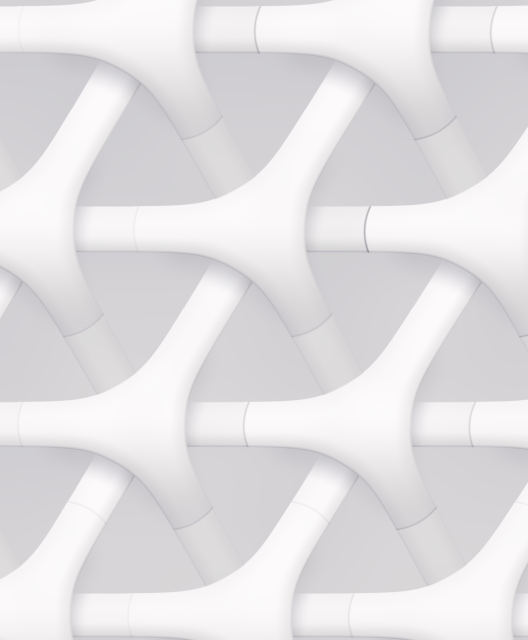
A WebGL 2 fragment shader for this pattern:

```glsl
#version 300 es
precision highp float;
uniform vec2 u_resolution;
out vec4 outColor;

const float ROW_STEP = 0.866;
const float ARM_HALF_WIDTH = 0.1;
const float ARM_LENGTH = 0.95;
const vec2 LEFT_ARM = vec2(-1.0, 0.0);
const vec2 UPPER_ARM = vec2(0.5, 0.866);
const vec2 LOWER_ARM = vec2(0.5, -0.866);
const vec2 TO_LIGHT = vec2(-0.42, 0.91);

float hash(vec2 p) {
  return fract(sin(dot(p, vec2(127.1, 311.7))) * 43758.5);
}

float noise(vec2 p) {
  vec2 i = floor(p), f = fract(p);
  f = f * f * (3.0 - 2.0 * f);
  return mix(mix(hash(i), hash(i + vec2(1, 0)), f.x),
             mix(hash(i + vec2(0, 1)), hash(i + vec2(1, 1)), f.x), f.y);
}

float armDistance(vec2 p, vec2 dir) {
  return length(p - dir * clamp(dot(p, dir), 0.0, ARM_LENGTH)) - ARM_HALF_WIDTH;
}

// Three arms joined by a smooth exponential union
float tripod(vec2 p, float blend) {
  float sum = exp(-armDistance(p, LEFT_ARM) / blend)
            + exp(-armDistance(p, UPPER_ARM) / blend)
            + exp(-armDistance(p, LOWER_ARM) / blend);
  return -blend * log(max(sum, 1e-20));
}

// x: thin joint line, y: mask of the piece beyond it
vec2 joint(vec2 p, vec2 dir, float place, float px) {
  float across = dir.x * p.y - dir.y * p.x;
  float along = dot(p, dir) - place + 2.0 * across * across;
  float inside = 1.0 - smoothstep(0.13, 0.16, abs(across));
  float width = max(0.0045, 0.7 * px);
  return inside * vec2(exp(-along * along / (width * width)),
                       smoothstep(-0.004, 0.004, along));
}

vec3 porcelain(float shade) {
  float cool = 1.0 - smoothstep(0.74, 0.87, shade);
  return vec3(shade, shade - 0.007, shade - 0.004 + 0.02 * cool);
}

vec3 tripodColor(vec2 p, float d, float blend, vec2 id, float px) {
  float facing = (tripod(p + 0.01 * TO_LIGHT, blend) - d) / 0.01;
  float away = clamp(0.25 - facing, 0.0, 1.0);
  float shade = 0.985 - 0.15 * (1.0 - smoothstep(-0.45, 0.06, p.y));
  // Rounded flanks and the fine dark rim
  shade -= smoothstep(-0.075, 0.0, d) * (0.015 + 0.06 * away);
  shade -= 0.1 * smoothstep(-0.012, 0.0, d) * away;
  // Joints differ in strength from one tripod to the next
  float wear = hash(id);
  vec2 left = joint(p, LEFT_ARM, 0.54, px);
  vec2 upper = joint(p, UPPER_ARM, 0.56, px);
  vec2 lower = joint(p, LOWER_ARM, 0.51, px);
  shade -= left.x * mix(0.02, 0.24, wear * wear);
  shade -= lower.x * mix(0.05, 0.11, wear);
  shade -= upper.x * 0.04 * step(0.75, hash(id + 7.3));
  shade += 0.03 * lower.y - 0.035 * wear * left.y;
  shade += 0.012 * (noise(p * 5.0 + id * 3.7) - 0.5);
  return porcelain(shade);
}

vec3 backdrop(vec2 cell, float height) {
  float rise = fract(cell.y / ROW_STEP);
  float light = 0.25 + 0.4 * (1.0 - rise) + 0.25 * (1.0 - height);
  light += 0.4 * (noise(cell * vec2(2.2, 2.8)) - 0.5);
  return mix(vec3(0.79, 0.785, 0.805), vec3(0.86, 0.85, 0.855), clamp(light, 0.0, 1.0));
}

void main() {
  vec2 uv = gl_FragCoord.xy / u_resolution.y;
  // Lattice whose period grows gently toward the top
  float period = 0.344 + 0.026 * uv.y;
  vec2 cell = vec2(uv.x / period, 1.013 * log(period / 0.345) / 0.026);
  float px = 1.0 / (u_resolution.y * period);
  float blend = 0.076;
  vec3 color = backdrop(cell, uv.y);
  float solid = 0.0;
  float nearRow = floor(cell.y / ROW_STEP + 0.5);

  // Layer 0 lays whole tripods, layer 1 lays their hubs over the arm tips
  for (int layer = 0; layer < 2; layer++) {
    for (int k = 0; k < 9; k++) {
      float row = nearRow + float(k / 3 - 1);
      float shift = 0.12 + 0.5 * mod(row, 2.0);
      float column = floor(cell.x - shift + 0.5) + float(k % 3 - 1);
      vec2 p = cell - vec2(column + shift, row * ROW_STEP);
      float d = tripod(p, blend);
      float shape = d;
      if (layer == 1) {
        // Soft shadow thrown down onto the tucked arms
        float reach = 1.0 - smoothstep(0.33, 0.5, length(p));
        float shadowEdge = tripod(p + vec2(-0.01, 0.07), blend);
        float shadow = reach * (1.0 - smoothstep(-0.07, 0.06, shadowEdge));
        color *= 1.0 - shadow * mix(0.05, 0.2, solid) * vec3(1.0, 1.0, 0.9);
        shape = max(d, length(p) - 0.55);
      }
      float cover = 1.0 - smoothstep(-px, px, shape);
      if (cover > 0.0) {
        color = mix(color, tripodColor(p, d, blend, vec2(column, row), px), cover);
      }
      solid = max(solid, cover);
    }
  }
  outColor = vec4(color, 1.0);
}
```
